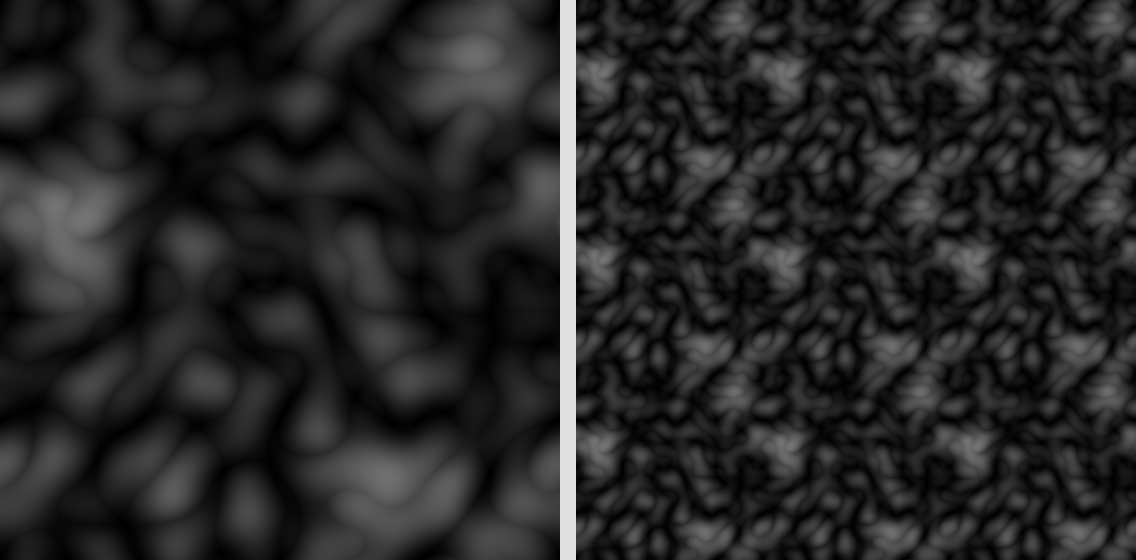
Left: one tile. Right: repeated 3 by 3.
A WebGL 2 fragment shader for this texture:

```glsl
#version 300 es
precision highp float;
// Soft grey turbulence: octaves of absolute gradient noise are summed, which
// leaves dark valleys and faint creases between smooth, cloudy blobs.
// Each octave wraps on a whole number of cells, so the square tiles.

#define CELLS 4          // lattice cells across the tile, first octave
#define OCTAVES 2        // number of noise layers
#define GAIN 0.5         // strength of each layer relative to the last
#define CONTRAST 1.25    // exponent that deepens the valleys
#define BRIGHTNESS 0.8   // overall level
#define SEED 23u         // selects the arrangement

uniform vec2 u_resolution;
out vec4 outColor;

const float TAU = 6.2831853;

// Integer hash of a lattice point, returned in 0..1
float hash(ivec2 cell, uint layer) {
    uint h = uint(cell.x) * 1597u + uint(cell.y) * 51749u + layer * 7919u + SEED * 3571u;
    h = h * 747796405u + 2891336453u;
    h = ((h >> ((h >> 28u) + 4u)) ^ h) * 277803737u;
    h = (h >> 22u) ^ h;
    return float(h >> 8u) / 16777216.0;
}

// Slope contribution of one lattice corner, wrapped to the period
float corner(ivec2 cell, vec2 offset, int period, uint layer) {
    ivec2 wrapped = ivec2(cell.x % period, cell.y % period);
    float angle = TAU * hash(wrapped, layer);
    return dot(vec2(cos(angle), sin(angle)), offset);
}

// Periodic gradient noise, zero at every lattice point
float gradientNoise(vec2 p, int period, uint layer) {
    ivec2 cell = ivec2(floor(p));
    vec2 f = fract(p);
    vec2 w = f * f * f * (f * (f * 6.0 - 15.0) + 10.0);
    float a = corner(cell, f, period, layer);
    float b = corner(cell + ivec2(1, 0), f - vec2(1.0, 0.0), period, layer);
    float c = corner(cell + ivec2(0, 1), f - vec2(0.0, 1.0), period, layer);
    float d = corner(cell + ivec2(1, 1), f - vec2(1.0, 1.0), period, layer);
    return mix(mix(a, b, w.x), mix(c, d, w.x), w.y);
}

// Sum of folded octaves
float turbulence(vec2 uv) {
    float sum = 0.0;
    float amplitude = 1.0;
    int period = CELLS;
    for (int i = 0; i < OCTAVES; i++) {
        sum += amplitude * abs(gradientNoise(uv * float(period), period, uint(i)));
        amplitude *= GAIN;
        period *= 2;
    }
    return sum;
}

void main() {
    vec2 uv = gl_FragCoord.xy / u_resolution;
    float grey = BRIGHTNESS * pow(turbulence(uv), CONTRAST);
    outColor = vec4(vec3(clamp(grey, 0.0, 1.0)), 1.0);
}
```
